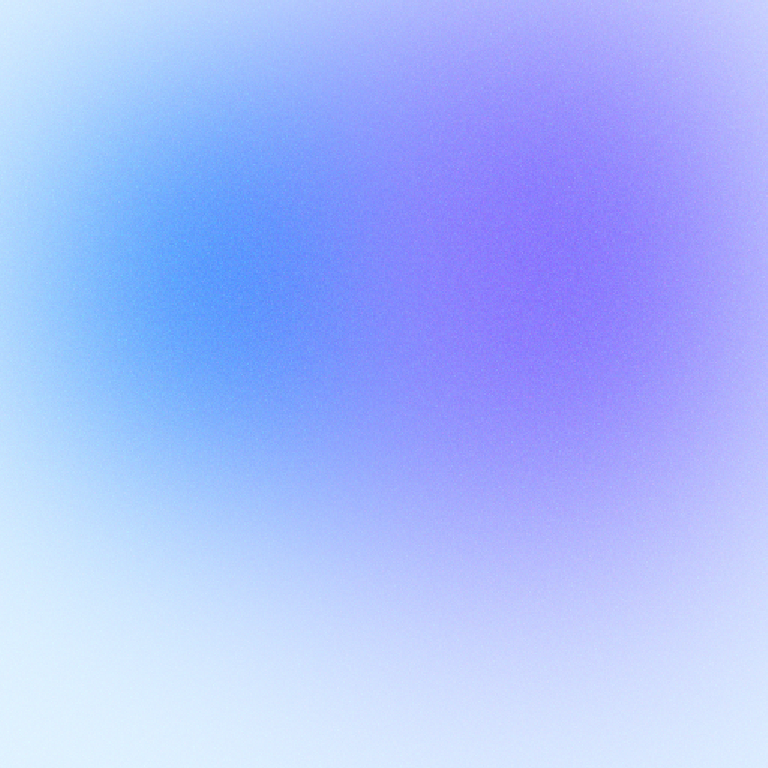
Reproduce this background procedurally as a three.js fragment shader.

```glsl
// Soft blue and violet glows on a pale sky backdrop, with fine coloured grain.
varying vec2 vUv;

const vec3 PALE_SKY = vec3(0.88, 0.95, 1.0);
const vec3 AZURE = vec3(0.28, 0.64, 1.0);
const vec3 VIOLET = vec3(0.54, 0.475, 1.0);
const float GRAIN_CELLS = 512.0;

// Three independent random values per cell, without sine
vec3 hash32(vec2 cell) {
  vec3 p = fract(cell.xyx * vec3(0.1031, 0.1030, 0.0973));
  p += dot(p, p.yxz + 33.33);
  return fract((p.xxy + p.yzz) * p.zyx);
}

// Elliptical Gaussian falloff: 1 at the centre, fading outward
float glow(vec2 p, vec2 center, vec2 spread) {
  vec2 d = (p - center) / spread;
  return exp(-0.5 * dot(d, d));
}

// Centred colour noise plus sparse bright specks
vec3 grain(vec2 p, float cells, float strength) {
  vec2 cell = floor(p * cells);
  vec3 noise = hash32(cell) + hash32(cell + 71.0) - 1.0;
  vec3 specks = smoothstep(0.975, 1.0, hash32(cell + 193.0));
  return strength * (noise + 1.5 * specks);
}

void main() {
  float azure = glow(vUv, vec2(0.34, 0.64), vec2(0.23, 0.21));
  float violet = glow(vUv, vec2(0.71, 0.655), vec2(0.26, 0.30));

  // Layer the glows over the backdrop
  vec3 color = mix(PALE_SKY, AZURE, azure);
  color = mix(color, VIOLET, violet);

  // Grain shows most where the colour is deep
  float depth = max(azure, violet);
  color += grain(vUv, GRAIN_CELLS, mix(0.012, 0.05, depth));

  gl_FragColor = vec4(clamp(color, 0.0, 1.0), 1.0);
}
```
